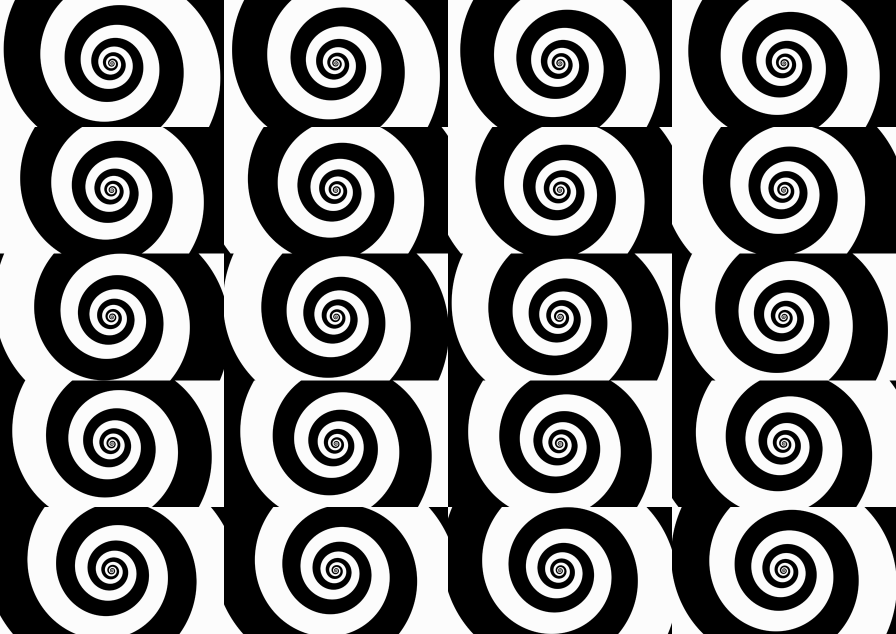
This pattern is drawn by a WebGL 1 fragment shader. Its source:

```glsl
precision highp float;
// Grid of black and white logarithmic spirals, each turned one step further than the last.

uniform vec2 u_resolution;

#define COLUMNS 4.0
#define ROWS 5.0
#define LOG_PITCH 0.826     // growth of ln(radius) over one full turn
#define EDGE_RADIUS 0.847   // radius of the reference edge, in cell heights
#define EDGE_SOFTNESS 1.2   // edge width, in samples
#define INK vec3(0.0)
#define PAPER vec3(0.99)

const float TAU = 6.2831853;

// Paper coverage of a one-armed spiral, fading to an even mix where it is too fine.
float spiral(vec2 p, float turn, float sampleSize) {
  float radius = max(length(p), 1e-5);
  float phase = log(radius / EDGE_RADIUS) / LOG_PITCH + atan(p.y, p.x) / TAU + 0.5 + turn;
  float band = 0.25 - abs(fract(phase + 0.25) - 0.5);
  float slope = length(vec2(1.0 / LOG_PITCH, 1.0 / TAU)) / radius;
  return clamp(0.5 + band / (slope * sampleSize * EDGE_SOFTNESS), 0.0, 1.0);
}

// Cells are numbered from the top left; the whole sheet makes one full turn.
float spiralSheet(vec2 uv, float sampleSize) {
  vec2 grid = uv * vec2(COLUMNS, ROWS);
  vec2 cell = floor(grid);
  float index = (ROWS - 1.0 - cell.y) * COLUMNS + cell.x;
  float cellAspect = u_resolution.x * ROWS / (u_resolution.y * COLUMNS);
  vec2 p = (fract(grid) - 0.5) * vec2(cellAspect, 1.0);
  return spiral(p, index / (COLUMNS * ROWS), sampleSize);
}

void main() {
  float sampleSize = 0.5 * ROWS / u_resolution.y;
  float coverage = 0.0;
  // Four samples per pixel also smooth the seams between cells.
  for (int j = 0; j < 2; j++) {
    for (int i = 0; i < 2; i++) {
      vec2 offset = (vec2(float(i), float(j)) - 0.5) * 0.5;
      coverage += 0.25 * spiralSheet((gl_FragCoord.xy + offset) / u_resolution, sampleSize);
    }
  }
  gl_FragColor = vec4(mix(INK, PAPER, coverage), 1.0);
}
```
